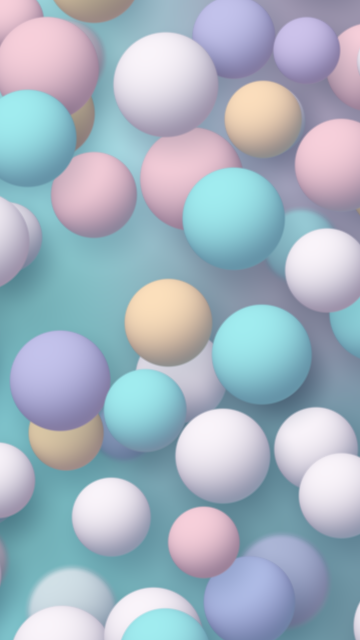
Give the GLSL for this background, as a WebGL 1 fragment shader.

```glsl
precision highp float;

uniform vec2 u_resolution;

// Lengths are fractions of the canvas width
const float CELL = 0.285;
const float JITTER = 0.34;
const float RADIUS_MIN = 0.082;
const float RADIUS_MAX = 0.146;
const float EDGE_SOFTNESS = 0.004;
const float HAZE_BLUR = 0.014;
const float SHADOW_SPREAD = 0.065;
const float SHADOW_STRENGTH = 0.5;
const vec2 SHADOW_OFFSET = vec2(0.025, -0.04);
const vec3 LIGHT = vec3(-0.34, 0.6, 0.72);

const vec3 WHITE = vec3(0.95, 0.93, 0.95);
const vec3 PINK = vec3(0.94, 0.79, 0.83);
const vec3 AQUA = vec3(0.61, 0.90, 0.91);
const vec3 CREAM = vec3(0.97, 0.88, 0.70);
const vec3 PEACH = vec3(0.95, 0.83, 0.72);
const vec3 LILAC = vec3(0.79, 0.74, 0.89);
const vec3 BLUE = vec3(0.67, 0.74, 0.90);
const vec3 SHADE_TINT = vec3(0.59, 0.58, 0.68);
const vec3 SHADOW_TINT = vec3(0.66, 0.70, 0.75);

const vec3 SKY = vec3(0.63, 0.86, 0.88);
const vec3 HAZE = vec3(0.63, 0.60, 0.70);
const vec3 TEAL = vec3(0.46, 0.71, 0.74);
const vec3 SLATE = vec3(0.43, 0.57, 0.63);

float hash(vec2 p) {
  return fract(sin(dot(p, vec2(127.1, 311.7))) * 43758.5453);
}

float noise(vec2 p) {
  vec2 i = floor(p);
  vec2 f = fract(p);
  f = f * f * (3.0 - 2.0 * f);
  float low = mix(hash(i), hash(i + vec2(1.0, 0.0)), f.x);
  float high = mix(hash(i + vec2(0.0, 1.0)), hash(i + vec2(1.0)), f.x);
  return mix(low, high, f.y);
}

// Soft backdrop: cool and bright at the left, greyer at the right
vec3 backdrop(vec2 p, vec2 uv) {
  float drift = 0.4 * (noise(p * 2.3 + 4.0) - 0.5);
  float across = smoothstep(0.1, 1.0, uv.x + drift);
  vec3 top = mix(SKY, HAZE, across);
  vec3 bottom = mix(TEAL, SLATE, across);
  vec3 color = mix(bottom, top, smoothstep(0.25, 0.85, uv.y + drift));
  return color * mix(0.92, 1.1, noise(p * 3.1 + 11.0));
}

vec3 pastel(float pick, float variant) {
  if (pick < 0.32) return WHITE;
  if (pick < 0.53) return PINK;
  if (pick < 0.70) return AQUA;
  if (pick < 0.84) return mix(CREAM, PEACH, variant);
  return mix(LILAC, BLUE, variant);
}

// Matte ball lit from the upper left, with tinted light on its lower side
vec3 shadeBall(vec2 q, vec3 base, vec3 bounce) {
  vec3 normal = vec3(q, sqrt(max(0.0, 1.0 - dot(q, q))));
  float lit = smoothstep(-0.5, 1.15, dot(normal, LIGHT));
  float underside = (1.0 - normal.z) * smoothstep(-0.1, 0.9, dot(q, vec2(0.5, -0.85)));
  vec3 color = base * mix(SHADE_TINT, vec3(1.04), lit);
  return mix(color, bounce * 0.88, 0.3 * underside);
}

// Paints one layer of scattered balls over the given colour
vec3 paintLayer(vec3 color, vec2 p, float seed, float density, float blur, float opacity) {
  float angle = 0.35 + 0.8 * seed;
  mat2 turn = mat2(cos(angle), sin(angle), -sin(angle), cos(angle));
  vec2 grid = turn * p / CELL;
  for (int j = -1; j <= 1; j++) {
    for (int i = -1; i <= 1; i++) {
      vec2 cell = floor(grid) + vec2(float(i), float(j));
      vec2 key = cell + 17.0 * seed;
      if (hash(key + 0.3) > density) continue;

      vec2 shift = vec2(hash(key + 1.7), hash(key + 2.9)) - 0.5;
      vec2 offset = (grid - cell - 0.5 - JITTER * shift) * CELL * turn;
      float radius = mix(RADIUS_MIN, RADIUS_MAX, hash(key + 5.1));

      float shadow = 1.0 - smoothstep(radius - SHADOW_SPREAD, radius + SHADOW_SPREAD,
                                      length(offset - SHADOW_OFFSET));
      color *= mix(vec3(1.0), SHADOW_TINT, SHADOW_STRENGTH * opacity * shadow);

      float variant = hash(key + 7.3);
      vec3 base = pastel(hash(key + 9.1), variant);
      vec3 bounce = variant < 0.5 ? PINK : AQUA;
      vec3 ball = shadeBall(offset / radius, base, bounce);
      float cover = 1.0 - smoothstep(radius - blur, radius + blur, length(offset));
      color = mix(color, ball, cover * opacity);
    }
  }
  return color;
}

void main() {
  vec2 p = gl_FragCoord.xy / u_resolution.x;
  vec3 color = backdrop(p, gl_FragCoord.xy / u_resolution);
  color = paintLayer(color, p, 0.0, 0.3, HAZE_BLUR, 0.7);
  color = paintLayer(color, p, 1.0, 0.75, EDGE_SOFTNESS, 1.0);
  color = paintLayer(color, p, 2.0, 0.65, EDGE_SOFTNESS, 1.0);
  gl_FragColor = vec4(color, 1.0);
}
```
